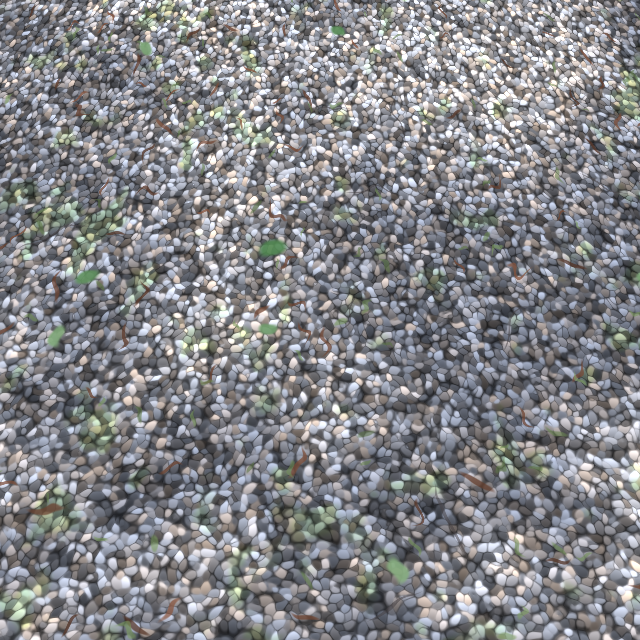
Write a three.js fragment shader that draws this texture.

```glsl
varying vec2 vUv;

const float FAR_SCALE = 0.5;        // size at the top edge relative to the bottom
const float PEBBLE_DENSITY = 68.0;
const float PEBBLE_BLEND = 9.5;     // higher gives crisper stones
const float GAP_SHADE = 0.66;
const float TONE_DARK = 0.31;
const float TONE_LIGHT = 0.93;
const float LIGHT_LOW = 0.81;
const float LIGHT_HIGH = 1.20;
const vec3 COOL_TINT = vec3(0.95, 1.0, 1.07);
const vec3 WARM_TINT = vec3(1.09, 1.0, 0.91);
const vec3 SHADOW_TINT = vec3(0.98, 0.99, 1.05);
const vec3 SUN_TINT = vec3(1.02, 1.0, 1.0);
const vec3 MOSS_TINT = vec3(0.95, 1.04, 0.85);
const vec3 RUST = vec3(0.43, 0.27, 0.20);
const vec3 DARK_TWIG = vec3(0.27, 0.25, 0.26);
const vec3 GRASS = vec3(0.40, 0.50, 0.31);
const vec3 LEAF_DEEP = vec3(0.31, 0.52, 0.31);
const vec3 LEAF_PALE = vec3(0.60, 0.73, 0.56);

float hash(vec2 p) {
  vec3 q = fract(p.xyx * vec3(0.1031, 0.1030, 0.0973));
  q += dot(q, q.yzx + 33.33);
  return fract((q.x + q.y) * q.z);
}

vec2 hash2(vec2 p) {
  return vec2(hash(p + 17.3), hash(p + 71.9));
}

float noise(vec2 p) {
  vec2 i = floor(p), f = fract(p);
  f = f * f * (3.0 - 2.0 * f);
  return mix(mix(hash(i), hash(i + vec2(1.0, 0.0)), f.x),
             mix(hash(i + vec2(0.0, 1.0)), hash(i + 1.0), f.x), f.y);
}

float fbm(vec2 p) {
  float sum = 0.0, amp = 0.55;
  for (int i = 0; i < 3; i++) {
    sum += amp * noise(p);
    p = mat2(1.6, 1.2, -1.2, 1.6) * p + 9.7;
    amp *= 0.5;
  }
  return sum / 0.9625;
}

vec2 rotate(vec2 p, float angle) {
  float c = cos(angle), s = sin(angle);
  return vec2(c * p.x + s * p.y, c * p.y - s * p.x);
}

// Colour of one stone, mostly cool grey with some tan
vec3 stoneColour(vec2 id) {
  float tone = mix(TONE_DARK, TONE_LIGHT, hash(id + 5.1));
  float warmth = hash(id + 43.7);
  return tone * mix(COOL_TINT, WARM_TINT, warmth * warmth);
}

// Soft cellular stones with uneven dark gaps and light from above
vec3 gravel(vec2 p) {
  vec2 cell = floor(p);
  vec3 colour = vec3(0.0);
  float total = 0.0, nearest = 9.0, second = 9.0;
  for (int j = -1; j <= 1; j++) {
    for (int i = -1; i <= 1; i++) {
      vec2 id = cell + vec2(float(i), float(j));
      vec2 offset = p - id - hash2(id);
      vec2 r = rotate(offset, 6.283 * hash(id + 29.0));
      float d = length(r * vec2(0.80, 1.25)) - 0.32 * hash(id + 61.0);
      float weight = exp(-PEBBLE_BLEND * d);
      colour += weight * stoneColour(id) * (1.0 + 0.28 * clamp(offset.y, -0.6, 0.6));
      total += weight;
      second = min(second, max(nearest, d));
      nearest = min(nearest, d);
    }
  }
  float body = smoothstep(-0.05, 0.30, second - nearest);
  float gap = mix(GAP_SHADE, 1.0, smoothstep(0.2, 0.9, noise(p * 0.9 + 6.0)));
  float crevice = 1.0 - 0.45 * smoothstep(0.25, 0.65, nearest);
  return colour / total * mix(gap, 1.0, body) * crevice;
}

// Scattered bent slivers: x is coverage, y a random value per piece
vec2 litter(vec2 p, vec2 halfSize, float bend, float chance, float seed) {
  vec2 cell = floor(p);
  vec2 result = vec2(0.0);
  for (int j = -1; j <= 1; j++) {
    for (int i = -1; i <= 1; i++) {
      vec2 id = cell + vec2(float(i), float(j));
      vec2 key = id + seed;
      vec2 q = rotate(p - id - 0.15 - 0.7 * hash2(key), 6.283 * hash(key + 3.0));
      float along = q.x / halfSize.x;
      q.y += bend * (hash(key + 8.0) - 0.5) * (along * along + 0.5 * sin(4.0 * along));
      vec2 size = halfSize * mix(0.6, 1.15, hash(key + 12.0));
      float d = length(q / size) - 1.0;
      float mask = smoothstep(0.25, -0.30, d) * step(hash(key + 21.0), chance);
      if (mask > result.x) result = vec2(mask, hash(key + 34.0));
    }
  }
  return result;
}

void main() {
  // Ground receding upward, with stones kept round
  float depth = 1.0 - (1.0 - FAR_SCALE) * vUv.y;
  vec2 ground = vec2((vUv.x - 0.5) / depth, -log(depth) / (1.0 - FAR_SCALE)) + 4.0;
  vec2 warp = 0.014 * vec2(noise(ground * 30.0), noise(ground * 30.0 + 50.0));
  vec3 colour = gravel(ground * PEBBLE_DENSITY + 25.0 * warp);

  // Dappled light and mossy patches
  float sun = smoothstep(0.22, 0.78, fbm(vUv * vec2(4.2, 5.0) + 2.6));
  colour *= mix(LIGHT_LOW, LIGHT_HIGH, sun) * mix(SHADOW_TINT, SUN_TINT, sun);
  colour *= mix(vec3(1.0), MOSS_TINT, smoothstep(0.64, 0.82, fbm(ground * 15.0)));

  // Twigs, grass and fallen leaves
  vec2 dark = litter((ground + warp) * 6.0, vec2(0.42, 0.016), 0.25, 0.25, 11.0);
  colour = mix(colour, DARK_TWIG, 0.5 * dark.x);
  vec2 rust = litter((ground + warp) * 12.0, vec2(0.32, 0.055), 0.35, 0.28, 47.0);
  colour = mix(colour, RUST * mix(0.75, 1.25, rust.y), 0.75 * rust.x);
  vec2 grass = litter((ground + warp) * 16.0, vec2(0.26, 0.075), 0.2, 0.15, 83.0);
  colour = mix(colour, GRASS * mix(0.85, 1.25, grass.y), 0.6 * grass.x);
  vec2 leaf = litter((ground + 0.5 * warp) * 5.0, vec2(0.14, 0.085), 0.06, 0.17, 129.0);
  colour = mix(colour, mix(LEAF_DEEP, LEAF_PALE, leaf.y), 0.9 * leaf.x);

  gl_FragColor = vec4(clamp(colour, 0.0, 1.0), 1.0);
}
```
